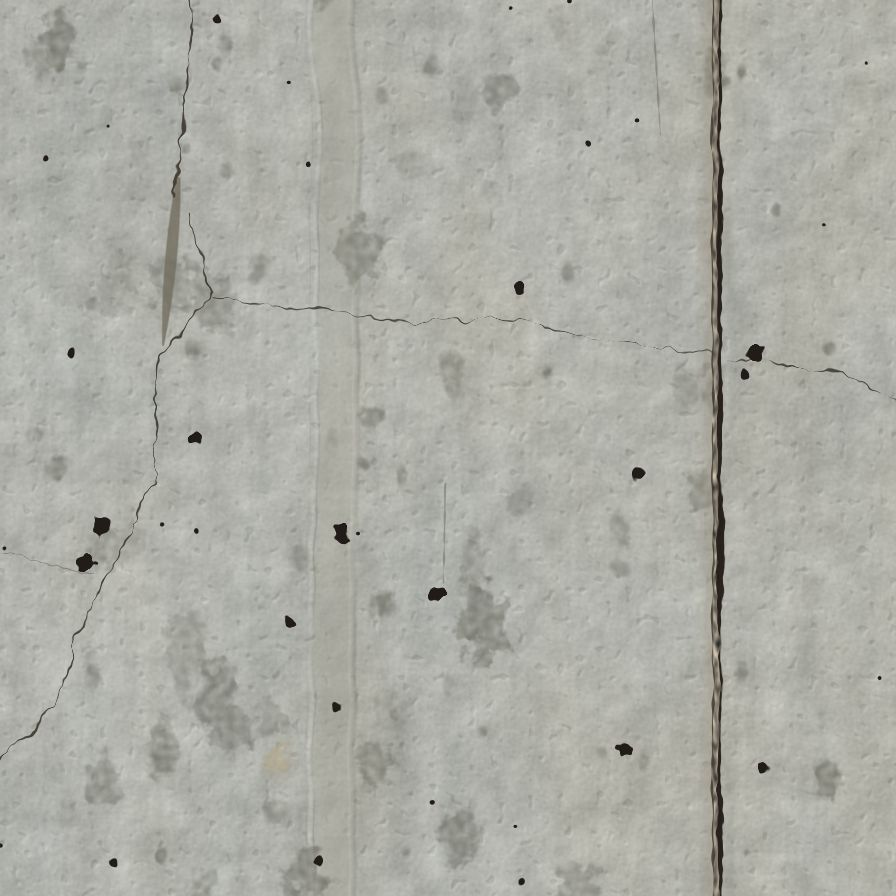
This texture is drawn by a Shadertoy shader. Its source:

```glsl
// Weathered concrete wall with a cast seam, a dark joint, fine cracks, pits and stains.
const vec3 COOL_CEMENT = vec3(0.672, 0.686, 0.665);
const vec3 WARM_CEMENT = vec3(0.692, 0.684, 0.640);
const vec3 STAIN_GREY = vec3(0.45, 0.45, 0.41);
const vec3 JOINT_TAN = vec3(0.62, 0.575, 0.51);
const vec3 CRACK_BROWN = vec3(0.23, 0.21, 0.175);
const vec3 HOLE_BLACK = vec3(0.13, 0.11, 0.09);

vec2 hash2(vec2 p) {
    vec3 q = fract(p.xyx * vec3(0.1031, 0.1030, 0.0973));
    q += dot(q, q.yzx + 33.33);
    return fract((q.xx + q.yz) * q.zy);
}
float corner(vec2 cell, vec2 f, vec2 o) { return dot(hash2(cell + o) * 2.0 - 1.0, f - o); }

// Gradient noise, roughly -0.7 to 0.7
float noise(vec2 p) {
    vec2 i = floor(p), f = p - i, e = vec2(0.0, 1.0);
    vec2 u = f * f * f * (f * (f * 6.0 - 15.0) + 10.0);
    return mix(mix(corner(i, f, e.xx), corner(i, f, e.yx), u.x),
               mix(corner(i, f, e.xy), corner(i, f, e.yy), u.x), u.y);
}
float fbm(vec2 p) {
    return noise(p) + 0.5 * noise(p * 2.03 + 17.0) + 0.25 * noise(p * 4.1 + 41.0);
}
float segment(vec2 p, vec2 a, vec2 b) {
    vec2 ab = b - a;
    return length(p - a - ab * clamp(dot(p - a, ab) / dot(ab, ab), 0.0, 1.0));
}
float polyline(vec2 p, vec2 pts[8]) {
    float d = 1.0;
    for (int i = 0; i < 7; i++) d = min(d, segment(p, pts[i], pts[i + 1]));
    return d;
}
// Coverage of a distance below a limit, with a soft edge
float cover(float d, float limit, float soft) {
    return 1.0 - smoothstep(limit - soft, limit + soft, d);
}
float dents(vec2 p) { return smoothstep(0.22, 0.42, noise(p * 92.0 + 5.0)); }

vec3 cement(vec2 p) {
    float warmth = 0.42 + 0.3 * (p.x - 0.5) + 0.5 * fbm(p * vec2(9.0, 4.0));
    vec3 col = mix(COOL_CEMENT, WARM_CEMENT, clamp(warmth, 0.0, 1.0));
    // Relief and dents are lit from the upper left
    vec2 toLight = vec2(-0.0022, 0.0028);
    float relief = fbm(p * 68.0) - fbm((p + toLight) * 68.0);
    float streaks = noise(p * vec2(46.0, 3.0)) + 0.6 * noise(p * vec2(130.0, 7.0));
    float tone = 0.04 * fbm(p * 4.0 + 9.0) + 0.075 * fbm(p * 26.0) + 0.03 * streaks;
    tone += 0.05 * relief + 0.04 * noise(p * 210.0);
    return col + tone + 0.012 - 0.065 * dents(p) + 0.035 * dents(p + toLight);
}

// Scattered ragged blots; fainter ones fade towards the weakest opacity
float scatter(vec2 p, float seed, int count, vec2 radii, vec2 squash, float rough, float soft, float weakest) {
    float m = 0.0;
    for (int i = 0; i < count; i++) {
        vec2 at = hash2(vec2(i, seed)), h = hash2(vec2(i, seed + 17.6));
        float r = mix(radii.x, radii.y, h.x * h.x * h.x);
        vec2 q = (p - at) * vec2(1.0, mix(squash.x, squash.y, h.y));
        float d = length(q) + r * rough;
        m = max(m, cover(d, r, min(soft, 0.6 * r)) * mix(weakest, 1.0, fract(h.y * 7.0)));
    }
    return m;
}

vec3 castSeam(vec3 col, vec2 p) {
    float wave = 0.013 * noise(vec2(2.5, p.y * 6.0)) + 0.005 * noise(vec2(5.5, p.y * 21.0));
    float left = p.x - 0.353 - wave, right = p.x - 0.398 - wave * 0.8;
    float inside = smoothstep(-0.003, 0.003, left) * cover(right, 0.0, 0.003);
    col = mix(col, vec3(0.65, 0.645, 0.60), 0.4 * inside);
    float ridge = cover(abs(left + 0.004), 0.0015, 0.0015) + cover(abs(right + 0.006), 0.001, 0.0015);
    float groove = cover(abs(left), 0.0008, 0.0012) + cover(abs(right), 0.002, 0.002);
    groove += 0.7 * cover(abs(left + 0.009 + 0.3 * wave), 0.0006, 0.0012);
    return col + 0.03 * ridge - 0.065 * groove * clamp(0.7 + 1.6 * noise(p * vec2(20.0, 9.0)), 0.0, 1.4);
}

vec3 darkJoint(vec3 col, vec2 p, float px) {
    float x = p.x - 0.800 - 0.003 * noise(vec2(3.5, p.y * 40.0));
    col = mix(col, JOINT_TAN, 0.4 * cover(abs(x + 0.008), 0.007, 0.010));
    float soot = cover(abs(x - 0.014), 0.004, 0.014) * smoothstep(-0.1, 0.5, noise(p * vec2(30.0, 6.0)));
    col = mix(col, STAIN_GREY, 0.5 * soot);
    // Broken mortar, then a gap that opens and closes along its length
    float chips = noise(p * vec2(190.0, 80.0));
    col = mix(col, JOINT_TAN * (0.8 + 1.1 * chips), 0.85 * cover(abs(x), 0.005, px));
    col = mix(col, CRACK_BROWN, 0.8 * cover(abs(x + 0.0045), 0.0006 + 0.003 * noise(p.yy * 31.0), px));
    float gap = 0.0016 + 0.0075 * noise(vec2(8.5, p.y * 8.0)) + 0.003 * chips;
    return mix(col, HOLE_BLACK, 0.95 * cover(abs(x - 0.0035), min(gap, 0.0045), px));
}

void mainImage(out vec4 fragColor, in vec2 fragCoord) {
    vec2 p = fragCoord / iResolution.y;
    float px = 0.7 / iResolution.y;
    // Surface, ochre tint and grey stains
    vec3 col = castSeam(cement(p), p);
    float ochre = cover(length(p - vec2(0.31, 0.15)) + 0.02 * fbm(p * 50.0), 0.014, 0.01);
    col = mix(col, vec3(0.70, 0.62, 0.46), 0.4 * ochre);
    float stain = scatter(p, 3.7, 85, vec2(0.005, 0.027), vec2(0.45, 1.0), fbm(p * 48.0), 0.005, 0.3);
    col = mix(col, STAIN_GREY, stain * clamp(0.6 + 0.8 * noise(p * 95.0), 0.0, 0.9));
    // Tapered scrape and hairline scratches
    float along = clamp((p.y - 0.615) / 0.19, 0.0, 1.0);
    float scrape = segment(p, vec2(0.182, 0.615), vec2(0.199, 0.80));
    col = mix(col, vec3(0.43, 0.41, 0.35), 0.75 * cover(scrape, 0.001 + 0.02 * along * (1.05 - along), 0.0012));
    float hair = min(segment(p, vec2(0.728, 1.0), vec2(0.737, 0.85)), segment(p, vec2(0.497, 0.46), vec2(0.495, 0.35)));
    col = mix(col, STAIN_GREY, 0.6 * cover(hair + 0.002 * noise(p * 60.0), 0.0008, px));
    // Cracks: polylines bent by noise, with broken hairline widths
    vec2 q = p + 0.009 * vec2(fbm(p * 26.0 + 3.0), fbm(p * 26.0 + 60.0));
    q += 0.004 * vec2(noise(p * 105.0), noise(p * 105.0 + 30.0));
    vec2 fallPath[8] = vec2[8](vec2(0.214, 0.765), vec2(0.234, 0.67), vec2(0.178, 0.60), vec2(0.172, 0.46),
        vec2(0.105, 0.33), vec2(0.062, 0.22), vec2(0.04, 0.185), vec2(-0.02, 0.14));
    vec2 crossPath[8] = vec2[8](vec2(0.234, 0.665), vec2(0.35, 0.655), vec2(0.46, 0.64), vec2(0.56, 0.645),
        vec2(0.68, 0.62), vec2(0.80, 0.605), vec2(0.93, 0.585), vec2(1.02, 0.55));
    vec2 bendPoint = vec2(0.207, 0.88);
    float fall = min(polyline(q, fallPath), segment(q, vec2(0.217, 1.02), bendPoint));
    fall = min(fall, segment(q, bendPoint, vec2(0.193, 0.78)));
    float width = 0.0008 + 0.0022 * noise(p * 38.0);
    col = mix(col, CRACK_BROWN, 0.9 * cover(fall, max(width, 0.0003), px));
    col = mix(col, CRACK_BROWN, 0.85 * cover(polyline(q, crossPath), width - 0.0003, px));
    col = mix(col, CRACK_BROWN, 0.4 * cover(segment(q, vec2(-0.02, 0.387), vec2(0.11, 0.362)), 0.0004, px));
    // Joint and air holes
    col = darkJoint(col, p, px);
    float holes = scatter(p, 58.1, 36, vec2(0.0022, 0.0105), vec2(0.7, 1.25), noise(p * 120.0), px, 1.0);
    fragColor = vec4(clamp(mix(col, HOLE_BLACK, holes), 0.0, 1.0), 1.0);
}
```
